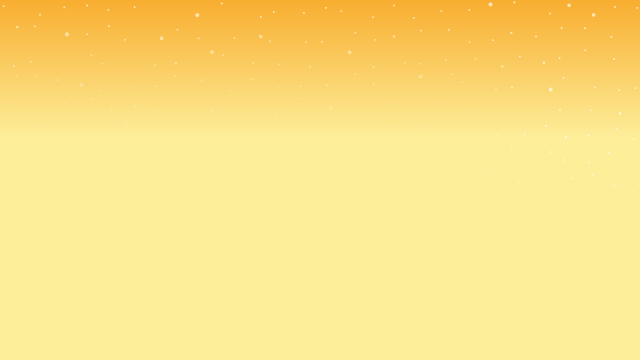
A Shadertoy shader for this background:

```glsl
// Warm amber sky fading into pale cream, sprinkled with small glowing specks.

vec3 hash3(vec2 cell) {
    vec3 q = fract(vec3(cell.xyx) * vec3(0.1031, 0.1030, 0.0973));
    q += dot(q, q.yxz + 33.33);
    return fract((q.xxy + q.yzz) * q.zyx);
}

// One jittered speck per cell; most are tiny, a few are larger.
float specks(vec2 p, float pixel) {
    const float cellSize = 0.067;
    vec2 cell = floor(p / cellSize);
    vec3 rnd = hash3(cell + 17.0);
    vec2 centre = (cell + mix(vec2(0.15), vec2(0.85), rnd.xy)) * cellSize;
    float radius = mix(0.0026, 0.0058, smoothstep(0.7, 1.0, rnd.z));
    float present = step(0.08, rnd.z);
    float dist = length(p - centre);
    return present * (1.0 - smoothstep(radius - 0.5 * pixel, radius + 0.5 * pixel, dist));
}

void mainImage(out vec4 fragColor, in vec2 fragCoord) {
    vec2 uv = fragCoord / iResolution.xy;
    vec2 p = fragCoord / iResolution.y;
    float depth = 1.0 - uv.y;

    // Sky: a straight ramp over the upper part, flat cream below
    vec3 amber = vec3(0.973, 0.682, 0.188);
    vec3 cream = vec3(0.992, 0.933, 0.604);
    vec3 colour = mix(amber, cream, clamp(depth / 0.385, 0.0, 1.0));

    // Specks fade with depth, but stay bright and hang lower on the right
    float rightSide = smoothstep(0.74, 0.82, uv.x);
    float leftFade = 0.75 * clamp(1.0 - depth / 0.39, 0.0, 1.0);
    float rightFade = 0.72 * (1.0 - smoothstep(0.49, 0.54, depth));
    float opacity = mix(leftFade, rightFade, rightSide);
    colour = mix(colour, vec3(1.0, 0.98, 0.88), opacity * specks(p, 1.0 / iResolution.y));

    fragColor = vec4(colour, 1.0);
}
```
